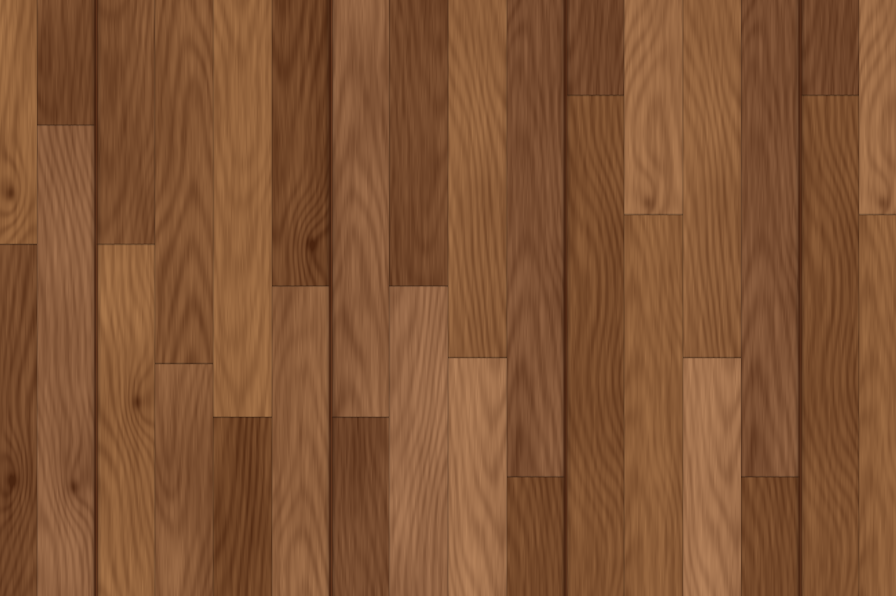
This texture is drawn by a Shadertoy shader. Its source:

```glsl
// Wooden floor of upright strips, four to a board, with a dark groove between boards.
// Each strip holds one butt joint; every plank gets its own tone and a grain made of
// warped parabolic growth rings, stretched noise and an occasional knot.

const float STRIPS_ACROSS = 15.27;
const float FIRST_STRIP_CUT = 0.364;  // part of the first strip lost at the left edge
const float STRIP_LENGTH = 10.1;      // canvas height in strip widths
const vec3 DARK_WOOD = vec3(0.385, 0.228, 0.133);
const vec3 LIGHT_WOOD = vec3(0.655, 0.465, 0.325);
const vec3 GROOVE_COLOR = vec3(0.27, 0.13, 0.06);

// Lightness of the upper and lower plank; the last four strips repeat.
const vec2 PLANK_TONES[12] = vec2[12](
    vec2(0.66, 0.22), vec2(0.18, 0.58), vec2(0.34, 0.66), vec2(0.42, 0.46),
    vec2(0.70, 0.22), vec2(0.16, 0.56), vec2(0.52, 0.22), vec2(0.20, 0.72),
    vec2(0.58, 0.82), vec2(0.36, 0.22), vec2(0.24, 0.38), vec2(0.80, 0.54));

float hash(vec2 p) {
    return fract(sin(dot(p, vec2(127.1, 311.7))) * 43758.5453);
}

float noise(vec2 p) {
    vec2 cell = floor(p);
    vec2 f = fract(p);
    f = f * f * (3.0 - 2.0 * f);
    float low = mix(hash(cell), hash(cell + vec2(1, 0)), f.x);
    float high = mix(hash(cell + vec2(0, 1)), hash(cell + vec2(1, 1)), f.x);
    return mix(low, high, f.y);
}

// Coverage of a line with the given half width at distance d.
float line(float d, float halfWidth, float pixel) {
    return 1.0 - smoothstep(halfWidth - pixel, halfWidth + pixel, d);
}

// Joint height from the top, 0 to 1: a V, then a zigzag, then rising stairs.
float jointHeight(float strip) {
    if (strip < 4.0) return 0.21 + 0.2 * abs(strip - 1.0);
    if (strip < 8.0) return 0.70 - 0.22 * mod(strip, 2.0);
    return 0.155 + mod(0.445 + 0.2 * mod(strip, 4.0), 0.84);
}

// Lightness offset of the grain; p is in strip widths.
float woodGrain(vec2 p, float seed) {
    vec2 shift = vec2(seed * 7.3, seed * 3.7);

    // Knot: bends the rings around a dark core
    vec2 knotCenter = vec2(mix(0.25, 0.75, hash(vec2(seed, 1.0))),
                           STRIP_LENGTH * mix(0.15, 0.85, hash(vec2(seed, 2.0))));
    float hasKnot = step(0.45, hash(vec2(seed, 3.0)));
    vec2 q = p - knotCenter;
    float bend = hasKnot * exp(-dot(q * q, vec2(9.0, 2.2)));
    float core = hasKnot * exp(-dot(q * q, vec2(130.0, 70.0)));

    // Growth rings: arches near the heart, straight lines away from it
    float heart = mix(-0.2, 1.2, hash(vec2(seed, 4.0)));
    float sway = noise(vec2(seed * 5.1, p.y * 0.45)) - 0.5;
    float x = p.x - heart + 0.4 * sway;
    float slope = hash(vec2(seed, 5.0)) < 0.5 ? -0.9 : 0.9;
    float warp = noise(p * vec2(2.5, 0.7) + shift);
    float rings = 14.0 * x * x / (1.0 + 1.5 * abs(x)) + slope * p.y + 1.6 * warp + 3.0 * bend;
    float ringShade = pow(0.5 + 0.5 * sin(6.2832 * rings), 1.6);
    float ringStrength = mix(0.10, 0.30, noise(p * vec2(1.5, 0.5) + shift + 40.0));

    // Fibres, pores and slow clouding
    float fibres = noise(p * vec2(19.0, 0.9) + shift) - 0.5;
    float pores = noise(p * vec2(43.0, 3.5) + shift) - 0.5;
    float clouds = noise(p * vec2(1.6, 0.55) + shift + 80.0) - 0.5;
    return ringStrength * (0.4 - ringShade) + 0.22 * fibres + 0.20 * pores
         + 0.30 * clouds - 0.12 * bend - 0.55 * core;
}

vec3 plankColor(vec2 p, float tone, float seed) {
    float shade = clamp(tone + woodGrain(p, seed), -0.35, 1.25);
    vec3 goldTint = mix(vec3(1.0), vec3(1.0, 0.98, 0.87), hash(vec2(seed, 6.0)));
    return mix(DARK_WOOD, LIGHT_WOOD, shade) * goldTint;
}

void mainImage(out vec4 fragColor, in vec2 fragCoord) {
    vec2 uv = fragCoord / iResolution.xy;
    float across = uv.x * STRIPS_ACROSS + FIRST_STRIP_CUT;
    float down = (1.0 - uv.y) * STRIP_LENGTH;
    vec2 pixel = vec2(STRIPS_ACROSS, STRIP_LENGTH) / iResolution.xy;

    // Plank under this point
    float strip = floor(across);
    float kind = strip < 8.0 ? strip : 8.0 + mod(strip, 4.0);
    float toJoint = down - jointHeight(strip) * STRIP_LENGTH;
    float lower = step(0.0, toJoint);
    vec2 tones = PLANK_TONES[int(kind)];
    float tone = mix(tones.x, tones.y, lower);
    vec3 color = plankColor(vec2(across - strip, down), tone, kind * 2.0 + lower + 1.0);

    // Butt joint and the fine seams between strips
    float seamIndex = floor(across + 0.5);
    float toSeam = abs(across - seamIndex);
    color *= 1.0 - 0.28 * line(abs(toJoint), 0.012, pixel.y);
    color *= 1.0 - 0.20 * line(toSeam, 0.010, pixel.x);

    // Groove at every fourth seam, with a soft shadow and a worn inner lip
    float isGroove = 1.0 - step(0.5, abs(mod(seamIndex, 4.0) - 2.0));
    color *= 1.0 - 0.22 * isGroove * (1.0 - smoothstep(0.0, 0.11, toSeam));
    float wear = 0.65 + 0.3 * noise(vec2(seamIndex * 9.0, down * 2.0));
    color = mix(color, GROOVE_COLOR, isGroove * wear * line(toSeam, 0.032, pixel.x));
    float lip = line(abs(across - seamIndex - 0.012), 0.006, 0.5 * pixel.x);
    color += isGroove * 0.10 * lip * vec3(1.0, 0.6, 0.35);

    fragColor = vec4(color, 1.0);
}
```
